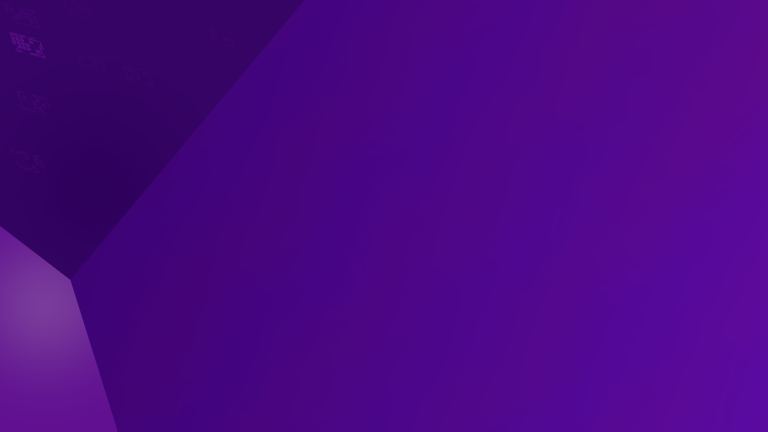
A WebGL 1 fragment shader for this background:

```glsl
precision highp float;
// Violet diagonal gradient with a dark corner panel, faint block marks and a glowing wedge.
uniform vec2 u_resolution;

// Panel corners, in units of the canvas height
const vec2 HUB = vec2(0.163, 0.352);
const vec2 TOP_END = vec2(0.705, 1.0);
const vec2 LEFT_END = vec2(0.0, 0.477);
const vec2 BOTTOM_END = vec2(0.273, 0.0);

const vec3 FIELD_DARK = vec3(0.240, 0.010, 0.450);
const vec3 FIELD_LIGHT = vec3(0.358, 0.040, 0.620);
const vec3 CORNER_TINT = vec3(0.010, 0.000, -0.050);
const vec3 BAND_TINT = vec3(0.006, 0.001, -0.009);
const vec3 PANEL_COLOR = vec3(0.208, 0.016, 0.395);
const vec3 PANEL_SHADE = vec3(0.180, 0.002, 0.360);
const vec3 MARK_COLOR = vec3(0.400, 0.070, 0.580);
const vec3 WEDGE_COLOR = vec3(0.375, 0.060, 0.565);
const vec3 GLOW_COLOR = vec3(0.470, 0.235, 0.605);

const vec2 FIELD_SLOPE = vec2(0.60, -0.15);
const vec2 GLOW_CENTER = vec2(0.105, 0.295);
const float GLOW_RADIUS = 0.155;
const vec2 MARK_HALF = vec2(0.034, 0.021);
const float MARK_FAINT = 0.16;
const float MARK_BRIGHT = 0.60;

float hash(vec2 p) {
  return fract(sin(dot(p, vec2(127.1, 311.7))) * 43758.5);
}

vec2 gradientAt(vec2 cell) {
  float angle = 6.2832 * hash(cell);
  return vec2(cos(angle), sin(angle));
}

float gradientNoise(vec2 p) {
  vec2 i = floor(p), f = fract(p);
  vec2 w = f * f * f * (f * (f * 6.0 - 15.0) + 10.0);
  vec2 e = vec2(1.0, 0.0);
  float low = mix(dot(gradientAt(i), f), dot(gradientAt(i + e), f - e), w.x);
  float high = mix(dot(gradientAt(i + e.yx), f - e.yx),
                   dot(gradientAt(i + 1.0), f - 1.0), w.x);
  return mix(low, high, w.y);
}

// Signed distance to the line a-b, positive on its left
float leftOf(vec2 p, vec2 a, vec2 b) {
  vec2 d = normalize(b - a), q = p - a;
  return d.x * q.y - d.y * q.x;
}

float coverage(float d, float pixel) {
  return smoothstep(-0.7 * pixel, 0.7 * pixel, d);
}

// Skewed frame filled with random blocks
float blockMark(vec2 p, float seed, float pixel) {
  p = vec2(p.x + 0.3 * p.y, p.y + 0.25 * p.x);
  vec2 q = abs(p) - MARK_HALF;
  float box = max(q.x, q.y);
  float frame = coverage(0.0022 - abs(box + 0.003), pixel);
  vec2 grid = p / MARK_HALF * vec2(3.5, 2.5) + 0.5;
  vec2 edge = 0.5 - abs(fract(grid) - 0.5);
  float block = step(0.55, hash(floor(grid) + seed * 17.0));
  block *= smoothstep(0.0, 0.15, min(edge.x, edge.y)) * coverage(-box - 0.005, pixel);
  float worn = smoothstep(-0.25, 0.15, gradientNoise(p * 55.0 + seed * 9.0));
  return max(frame * worn, block);
}

// A left column of marks, then a sparse arc towards the right
float scatteredMarks(vec2 p, float pixel) {
  float sum = 0.0;
  for (int i = 0; i < 4; i++) {
    float k = float(i);
    vec2 column = vec2(0.065 + 0.015 * sin(4.7 * k - 1.5),
                       0.963 - 0.0675 * max(0.0, 2.0 * k - 1.0));
    vec2 arc = vec2(0.18 + 0.34 * pow(k / 3.0, 2.2), 0.98 - 0.16 * sin(0.9 * k));
    float strength = mix(MARK_FAINT, MARK_BRIGHT, step(abs(k - 1.0), 0.1));
    sum += strength * blockMark(p - column, k + 1.0, pixel);
    sum += 0.55 * MARK_FAINT * blockMark((p - arc) * 1.15, k + 6.0, pixel);
  }
  return min(sum, 1.0);
}

void main() {
  float pixel = 1.0 / u_resolution.y;
  vec2 p = gl_FragCoord.xy * pixel;
  float panelSide = leftOf(p, HUB, TOP_END);

  // Broad field with soft diagonal bands
  float wobble = gradientNoise(p * 4.0) + 0.4 * gradientNoise(p * 13.0);
  float level = dot(p - HUB, FIELD_SLOPE);
  vec3 color = mix(FIELD_DARK, FIELD_LIGHT, clamp(level, 0.0, 1.0));
  color += BAND_TINT * sin(panelSide * 19.0 + wobble * 1.6);
  color += CORNER_TINT * smoothstep(0.75, 0.0, length(p - vec2(1.75, 1.0)));

  // Dark upper panel
  float shade = exp(-dot(p - vec2(0.22, 0.56), p - vec2(0.22, 0.56)) / 0.035);
  vec3 panel = mix(PANEL_COLOR, PANEL_SHADE, shade);
  panel = mix(panel, MARK_COLOR, scatteredMarks(p, pixel));
  color = mix(color, panel, coverage(panelSide, pixel));

  // Glowing lower wedge
  vec2 g = (p - GLOW_CENTER) / GLOW_RADIUS;
  vec3 wedge = mix(WEDGE_COLOR, GLOW_COLOR, exp(-dot(g, g)));
  float wedgeSide = min(leftOf(p, BOTTOM_END, HUB), leftOf(p, HUB, LEFT_END));
  color = mix(color, wedge, coverage(wedgeSide, pixel));

  gl_FragColor = vec4(color, 1.0);
}
```
